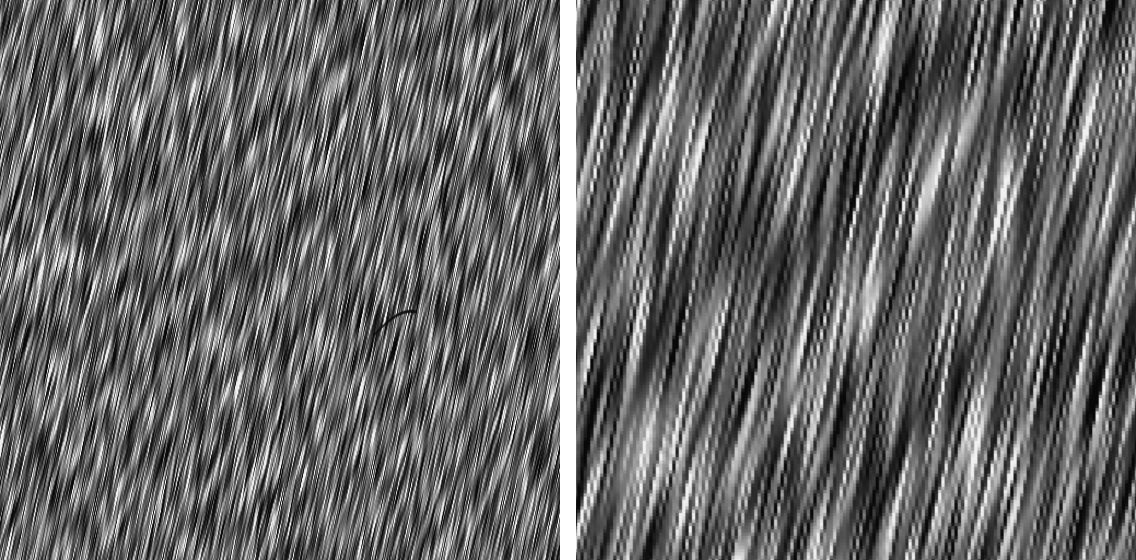
Left: the whole. Right: its middle third, enlarged.
Write a Shadertoy shader that draws this texture.

```glsl
const float GRID = 512.0;                    // weave cells across the canvas
const vec2 ALONG = vec2(0.222, 0.975);       // direction of the threads
const vec3 HAIR_COLOR = vec3(0.04);

float hash(float n) {
    n = fract(n * 0.1031);
    n *= n + 33.33;
    n *= n + n;
    return fract(n);
}

// Brightness along one thread: layered sines with random pitch and phase
float thread(float id, float seed, float t, float wavelength) {
    float sum = 0.0;
    for (int i = 0; i < 3; i++) {
        float key = id * 3.0 + float(i) + seed;
        float pitch = mix(0.7, 1.4, hash(key + 4000.5));
        sum += sin(6.2832 * (t * pitch / wavelength + hash(key + 9000.0)));
        wavelength *= 1.8;
    }
    return sum * 0.816;
}

// Neighbouring threads joined across an edge of the given softness
float streaks(vec2 st, float width, float wavelength, float softness, float seed) {
    float s = st.x / width + 1000.0;
    float id = floor(s);
    float blend = smoothstep(0.5 - softness, 0.5 + softness, s - id);
    return mix(thread(id, seed, st.y, wavelength),
               thread(id + 1.0, seed, st.y, wavelength), blend);
}

// Grey value of one weave cell; thin threads bead where they cross the cells
float weave(vec2 cell) {
    vec2 st = vec2(cell.x * ALONG.y - cell.y * ALONG.x, dot(cell, ALONG));
    float fine = streaks(st, 0.92, 58.0, 0.45, 170.0);
    float medium = streaks(st, 1.9, 62.0, 0.45, 7300.0);
    float broad = streaks(st, 6.0, 60.0, 0.5, 12900.0);
    float g = 0.92 * fine + 0.38 * medium + 0.2 * broad;
    return clamp(0.365 + 0.25 * g + 0.038 * g * g, 0.03, 0.94);
}

// Cells joined with softened borders, so steps stay crisp at any size
float wovenGrey(vec2 uv) {
    vec2 q = uv * GRID - 0.5;
    vec2 cell = floor(q);
    vec2 w = smoothstep(0.2, 0.8, q - cell);
    float low = mix(weave(cell), weave(cell + vec2(1.0, 0.0)), w.x);
    float high = mix(weave(cell + vec2(0.0, 1.0)), weave(cell + 1.0), w.x);
    return mix(low, high, w.y);
}

// Coverage of a short curved hair, thinner at its lower end
float hair(vec2 uv, vec2 start, vec2 size, float radius, float pixel) {
    float bend = 1.75;
    float t = clamp((uv.x - start.x) / size.x, 0.0, 1.0);
    float slope = size.y * bend * cos(bend * t) / size.x;
    vec2 offset = uv - start - size * vec2(t, sin(bend * t));
    offset.y /= sqrt(1.0 + slope * slope);
    float d = length(offset) - radius * mix(0.5, 1.0, t);
    return 1.0 - smoothstep(-pixel, pixel, d);
}

void mainImage(out vec4 fragColor, in vec2 fragCoord) {
    float pixel = 1.0 / iResolution.y;
    vec2 uv = fragCoord * pixel;
    vec3 color = vec3(wovenGrey(uv));

    // Stray dark hair
    float cover = hair(uv, vec2(0.668, 0.402), vec2(0.073, 0.042), 0.003, pixel);
    color = mix(color, HAIR_COLOR, 0.9 * cover);
    fragColor = vec4(color, 1.0);
}
```
